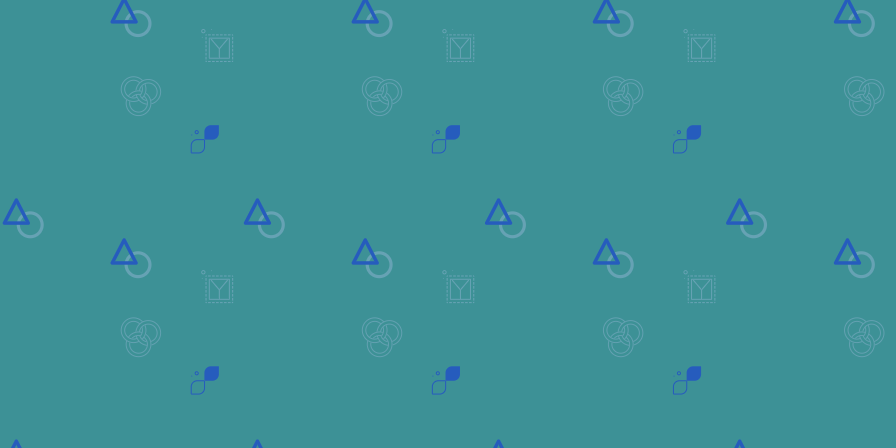
Write a Shadertoy shader that draws this pattern.

```glsl
const float CANVAS_HEIGHT = 384.0;  // design units from top to bottom
const float TILE = 206.67;

const vec3 TEAL = vec3(0.24, 0.57, 0.59);
const vec3 BLUE = vec3(0.15, 0.36, 0.74);
const vec3 MIST = vec3(0.41, 0.64, 0.71);

// Position relative to the nearest repeat of an anchor
vec2 repeatAround(vec2 p, vec2 anchor) {
    return (fract((p - anchor) / TILE + 0.5) - 0.5) * TILE;
}

// Coverage of a filled distance field
float fill(float d, float px) {
    return clamp(0.5 - d / px, 0.0, 1.0);
}

// Coverage of a line, accurate even when thinner than a pixel
float stroke(float d, float width, float px) {
    return fill(d - 0.5 * width, px) - fill(d + 0.5 * width, px);
}

float circle(vec2 p, float radius) {
    return length(p) - radius;
}

float segment(vec2 p, vec2 a, vec2 b) {
    vec2 ab = b - a;
    return length(p - a - ab * clamp(dot(p - a, ab) / dot(ab, ab), 0.0, 1.0));
}

// Square whose four corners share one radius
float roundedBox(vec2 p, float halfSize, float radius) {
    vec2 q = abs(p) - halfSize + radius;
    return length(max(q, 0.0)) + min(max(q.x, q.y), 0.0) - radius;
}

// Square with two opposite corners rounded
float leaf(vec2 p, float halfSize) {
    return roundedBox(p, halfSize, p.x * p.y > 0.0 ? halfSize * 0.9 : 0.6);
}

vec3 triangleAndRing(vec3 color, vec2 p, float px) {
    float ring = stroke(circle(p - vec2(11.9, 1.5), 10.2), 2.7, px);
    vec2 q = vec2(abs(p.x), p.y);
    vec2 corner = vec2(10.2, 0.0);
    float sides = min(segment(q, vec2(0.0, -19.7), corner),
                      segment(q, vec2(0.0), corner));
    color = mix(color, MIST, ring * 0.95);
    return mix(color, BLUE, stroke(sides, 3.0, px));
}

float framedBranch(vec2 p, float px) {
    // Dashed outer frame and solid inner frame
    float along = abs(p.x) > abs(p.y) ? p.y : p.x;
    float dash = fill(abs(fract(along / 3.4) - 0.5) * 3.4 - 1.15, px);
    float ink = stroke(roundedBox(p, 11.4, 0.3), 0.9, px) * dash;
    ink = max(ink, stroke(roundedBox(p, 8.6, 0.3), 0.85, px));
    // Forked stem
    vec2 q = vec2(abs(p.x), p.y);
    float fork = min(segment(q, vec2(0.0, 0.5), vec2(6.8, -7.5)),
                     segment(q, vec2(0.0, 0.5), vec2(0.0, 8.6)));
    ink = max(ink, stroke(fork, 0.9, px));
    // Sparks
    ink = max(ink, stroke(circle(p - vec2(-13.7, -14.6), 1.4), 0.8, px));
    ink = max(ink, fill(circle(p - vec2(-6.7, -16.0), 0.4), px) * 0.6);
    return max(ink, fill(circle(p - vec2(-14.6, -9.3), 0.4), px) * 0.6);
}

vec2 linkCenter(int i) {
    float angle = 3.85 + 2.094 * float(i);
    return 7.4 * vec2(cos(angle), sin(angle));
}

// Three hollow rings, each passing under the next
float linkedRings(vec2 p, float px) {
    float ink = 0.0;
    for (int i = 0; i < 3; i++) {
        float band = abs(circle(p - linkCenter(i), 9.1)) - 1.5;
        float cover = abs(circle(p - linkCenter((i + 1) % 3), 9.1)) - 1.5;
        float edge = stroke(band, 0.8, px) * (1.0 - fill(cover, px));
        ink = max(ink, edge);
    }
    return ink;
}

float leafPair(vec2 p, float px) {
    float ink = fill(leaf(p - vec2(6.0, -6.0), 6.2), px);
    ink = max(ink, stroke(leaf(p - vec2(-5.8, 5.9), 5.7), 0.9, px));
    ink = max(ink, stroke(circle(p - vec2(-6.8, -6.2), 1.3), 0.9, px));
    return max(ink, fill(circle(p - vec2(-11.0, -3.8), 0.45), px) * 0.7);
}

void mainImage(out vec4 fragColor, in vec2 fragCoord) {
    float px = CANVAS_HEIGHT / iResolution.y;
    vec2 p = vec2(fragCoord.x, iResolution.y - fragCoord.y) * px;

    vec3 color = TEAL;
    for (int i = 0; i < 2; i++) {
        vec2 anchor = vec2(14.0, 191.2) + float(i) * vec2(92.4, 34.2);
        color = triangleAndRing(color, repeatAround(p, anchor), px);
    }
    float branch = framedBranch(repeatAround(p, vec2(188.0, 41.3)), px);
    float rings = linkedRings(repeatAround(p, vec2(120.1, 81.2)), px);
    float leaves = leafPair(repeatAround(p, vec2(175.4, 119.5)), px);
    color = mix(color, MIST, branch * 0.95);
    color = mix(color, MIST, rings * 0.9);
    color = mix(color, BLUE, leaves);
    fragColor = vec4(color, 1.0);
}
```
